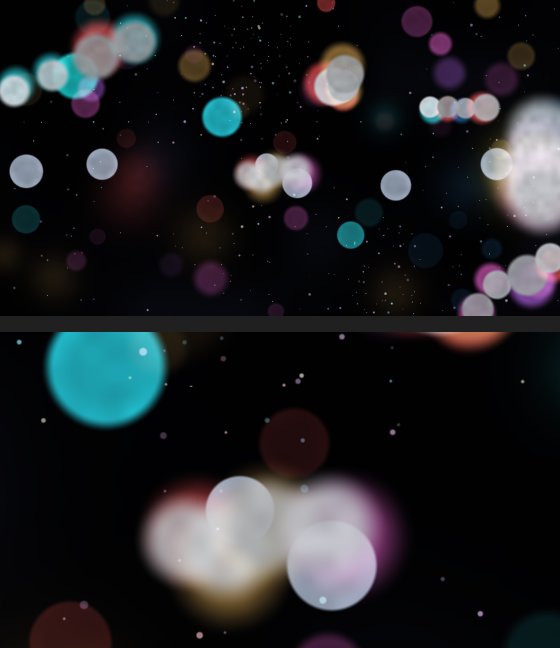
Top: the whole. Bottom: its middle third, enlarged.
Reproduce this background procedurally as a WebGL 1 fragment shader.

```glsl
precision highp float;

uniform vec2 u_resolution;

float hash(float n) {
  return fract(sin(n * 127.1 + 3.7) * 4375.85);
}

float hash2(vec2 cell) {
  return fract(sin(dot(cell, vec2(127.1, 311.7))) * 4375.85);
}

float noise(vec2 p) {
  vec2 cell = floor(p);
  vec2 f = fract(p);
  f = f * f * (3.0 - 2.0 * f);
  float low = mix(hash2(cell), hash2(cell + vec2(1.0, 0.0)), f.x);
  float high = mix(hash2(cell + vec2(0.0, 1.0)), hash2(cell + 1.0), f.x);
  return mix(low, high, f.y);
}

vec3 screenBlend(vec3 base, vec3 light) {
  return base + light - base * light;
}

vec3 tint(float k) {
  if (k < 0.20) return vec3(0.14, 0.76, 0.80);
  if (k < 0.42) return vec3(0.78, 0.32, 0.68);
  if (k < 0.56) return vec3(0.56, 0.30, 0.72);
  if (k < 0.70) return vec3(0.12, 0.38, 0.62);
  if (k < 0.86) return vec3(0.66, 0.50, 0.24);
  return vec3(0.85, 0.28, 0.28);
}

// Lens disc: slightly brighter rim, blur given as a fraction of the radius
float disc(vec2 p, vec2 centre, float radius, float blur) {
  float d = length(p - centre);
  float edge = max(blur * radius, 1.0 / u_resolution.y);
  float body = 1.0 - smoothstep(radius - edge, radius + edge, d);
  return body * mix(0.9, 1.0, smoothstep(0.5, 0.95, d / radius));
}

// Row of pale lights from a to b, each over a coloured fringe
vec3 trail(vec3 col, vec2 p, vec2 a, vec2 b, float size, float blur, float seed) {
  for (int i = 0; i < 4; i++) {
    float k = seed + float(i);
    vec2 jitter = vec2(hash(k + 0.1), hash(k + 0.2)) - 0.5;
    vec2 centre = mix(a, b, float(i) / 3.0) + jitter * size * 0.6;
    float radius = size * (0.75 + 0.4 * hash(k + 0.3));
    float level = 0.65 + 0.35 * hash(k + 0.4);
    vec3 fringe = tint(hash(k + 0.5));
    col = screenBlend(col, fringe * 0.8 * disc(p, centre + jitter * radius, radius * 1.1, blur + 0.15));
    col = mix(col, vec3(0.84, 0.86, 0.88) * level, 0.94 * disc(p, centre, radius, blur));
  }
  return col;
}

// Scattered discs, mostly dim and tinted, some pale and crisp
vec3 scatteredDiscs(vec3 col, vec2 p, float aspect) {
  for (int i = 1; i <= 46; i++) {
    float k = float(i);
    vec2 centre = fract(k * vec2(0.7549, 0.5698) + 0.12 * hash(k + 0.6)) * vec2(aspect, 1.0);
    float radius = 0.024 + 0.034 * hash(k + 0.15);
    float pale = step(5.5, mod(k, 7.0));
    float blur = mix(0.06 + 0.4 * pow(hash(k + 0.35), 2.0), 0.05, pale);
    float level = 0.1 + 0.65 * pow(hash(k + 0.55), 2.0);
    vec3 light = mix(tint(hash(k + 0.75)) * level, vec3(0.58, 0.63, 0.70), pale);
    col = screenBlend(col, light * disc(p, centre, radius, blur));
  }
  return col;
}

float glow(vec2 p, vec2 centre, float spread) {
  vec2 d = (p - centre) / spread;
  return exp(-dot(d, d));
}

// Fine specks, one at most per cell
vec3 dust(vec2 p, float cellSize, float density) {
  vec2 cell = floor(p / cellSize);
  float k = hash2(cell + 17.0);
  vec2 centre = (cell + 0.25 + 0.5 * vec2(hash(k * 9.0), hash(k * 23.0))) * cellSize;
  float radius = 0.0012 + 0.0032 * pow(hash(k * 41.0), 3.0);
  float soft = 0.6 / u_resolution.y + 0.0006;
  float speck = 1.0 - smoothstep(radius - soft, radius + soft, length(p - centre));
  vec3 hue = mix(vec3(0.75, 0.85, 0.92), tint(hash(k * 67.0)), 0.45);
  return hue * speck * step(hash2(cell + 5.0), density) * (0.3 + 0.6 * hash(k * 83.0));
}

void main() {
  float aspect = u_resolution.x / u_resolution.y;
  vec2 p = gl_FragCoord.xy / u_resolution.y;
  float wide = aspect / 1.778;
  vec2 q = vec2(p.x / wide, p.y);

  // Near-black haze with faint coloured glows
  vec3 col = vec3(0.004, 0.004, 0.008);
  col += vec3(0.03, 0.035, 0.06) * pow(noise(p * 4.0), 3.0);
  for (int i = 0; i < 9; i++) {
    float k = float(i) + 60.0;
    vec2 centre = vec2(hash(k) * aspect, hash(k + 0.4));
    col += tint(hash(k + 0.8)) * 0.16 * glow(p, centre, 0.05 + 0.05 * hash(k + 0.2));
  }

  col = scatteredDiscs(col, p, aspect);

  // Bright groups
  col = screenBlend(col, vec3(0.08, 0.68, 0.68) * disc(q, vec2(0.24, 0.76), 0.072, 0.12));
  col = trail(col, q, vec2(0.04, 0.70), vec2(0.43, 0.86), 0.062, 0.22, 11.0);
  col = trail(col, q, vec2(0.78, 0.44), vec2(0.93, 0.47), 0.048, 0.45, 23.0);
  col = trail(col, q, vec2(1.07, 0.72), vec2(1.10, 0.75), 0.054, 0.12, 31.0);
  col = trail(col, q, vec2(1.36, 0.67), vec2(1.55, 0.66), 0.038, 0.14, 42.0);
  col = screenBlend(col, vec3(0.55, 0.56, 0.22) * glow(q, vec2(1.68, 0.46), 0.11));
  col = trail(col, q, vec2(1.70, 0.60), vec2(1.73, 0.36), 0.088, 0.42, 53.0);
  col = trail(col, q, vec2(1.52, 0.03), vec2(1.74, 0.20), 0.056, 0.12, 64.0);
  col = screenBlend(col, vec3(0.12, 0.70, 0.76) * disc(q, vec2(0.705, 0.63), 0.062, 0.12));

  // Dust gathers in drifts
  float drift = glow(q, vec2(0.82, 0.78), 0.20) + glow(q, vec2(1.22, 0.08), 0.17)
    + 0.5 * glow(q, vec2(1.55, 0.38), 0.17) + 0.4 * glow(q, vec2(0.74, 0.25), 0.13);
  col = screenBlend(col, dust(p, 0.03, 0.03 + 0.4 * drift));
  col = screenBlend(col, dust(p + 3.7, 0.021, 0.015 + 0.2 * drift));

  // Mottled glass
  col *= 0.93 + 0.12 * noise(p * 45.0);
  gl_FragColor = vec4(clamp(col, 0.0, 1.0), 1.0);
}
```
